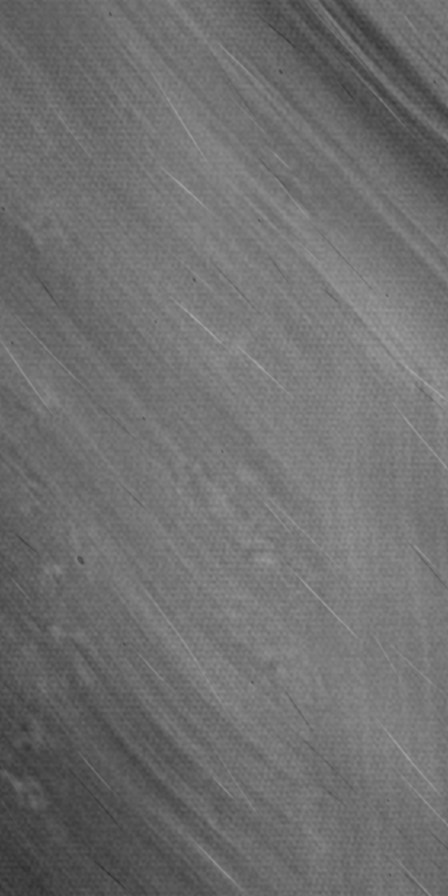
Give the GLSL for this texture, as a WebGL 1 fragment shader.

```glsl
precision highp float;
// Grey oil paint on woven canvas: broad tones are laid across a slanted
// stroke axis, then bristle streaks, curved dabs, scratches and specks
// are added, with a thread relief and fine grain over everything.
uniform vec2 u_resolution;

const float BASE_GREY = 0.445;
const float STROKE_ANGLE = -0.8;    // main brush direction, radians
const float UPRIGHT_ANGLE = -1.5;   // brush direction at the lower right
const float BAND_DEPTH = 0.15;      // dark band near the upper corner
const float SHADE_DEPTH = 0.11;     // dark lower left
const float GLOW = 0.062;           // pale right middle
const float STREAK = 0.17;
const float DAB_RELIEF = 0.15;
const float SCRATCH_LIGHT = 0.11;
const float THREADS = 72.0;         // threads across the canvas width
const float WEAVE_RELIEF = 0.02;
const float GRAIN = 0.055;

float hash(vec2 p) {
  return fract(sin(dot(p, vec2(127.1, 311.7))) * 43758.5453);
}

float noise(vec2 p) {
  vec2 cell = floor(p), f = fract(p);
  f = f * f * (3.0 - 2.0 * f);
  float low = mix(hash(cell), hash(cell + vec2(1.0, 0.0)), f.x);
  float high = mix(hash(cell + vec2(0.0, 1.0)), hash(cell + 1.0), f.x);
  return mix(low, high, f.y);
}

// Coordinates along (x) and across (y) a direction.
vec2 turn(vec2 p, float angle) {
  vec2 dir = vec2(cos(angle), sin(angle));
  return vec2(dot(p, dir), dot(p, vec2(-dir.y, dir.x)));
}

// Random point on the 1 by 2 canvas.
vec2 scatter(float id, float seed) {
  return vec2(hash(vec2(id, seed)), 2.0 * hash(vec2(id, seed + 3.7)));
}

// Bristle marks, stretched along x; roughly -0.5 to 0.5.
float bristles(vec2 s) {
  float broad = noise(vec2(s.x * 1.6, s.y * 14.0));
  float middle = noise(vec2(s.x * 2.6 + 7.0, s.y * 42.0));
  float fine = noise(vec2(s.x * 4.5 + 19.0, s.y * 105.0));
  return 0.33 * broad + 0.33 * middle + 0.34 * fine - 0.5;
}

// Broad light and dark areas.
float tone(vec2 p, float across) {
  float band = smoothstep(1.73, 1.83, across) * (1.0 - smoothstep(1.92, 2.0, across));
  float besideBand = smoothstep(1.58, 1.64, across) * (1.0 - smoothstep(1.73, 1.8, across));
  float paleStripe = smoothstep(1.47, 1.5, across) * (1.0 - smoothstep(1.55, 1.59, across));
  float shade = 1.0 - smoothstep(0.15, 0.8, across);
  vec2 q = (p - vec2(0.76, 1.0)) / vec2(0.38, 0.6);
  float v = BASE_GREY + GLOW * exp(-dot(q, q));
  v -= BAND_DEPTH * band + 0.03 * besideBand + SHADE_DEPTH * shade;
  v += 0.045 * paleStripe * smoothstep(0.35, 0.6, p.x);
  return v - 0.035 * (1.0 - smoothstep(0.0, 0.45, p.x));
}

// Patches of brushed arcs with ragged edges.
float dabs(vec2 p) {
  float sum = 0.0;
  float ragged = smoothstep(0.25, 0.7, noise(p * 17.0));
  float lumps = noise(p * 48.0) - 0.5;
  for (int i = 0; i < 22; i++) {
    float id = float(i);
    vec2 centre = vec2(0.03, 0.15) + vec2(0.7, 1.6) * scatter(id, 5.1) * vec2(1.0, 0.5);
    vec2 q = turn(p - centre, STROKE_ANGLE - 0.8 * hash(vec2(id, 9.3)));
    vec2 size = vec2(0.12, 0.045) * (0.6 + 0.8 * hash(vec2(id, 2.9)));
    float mask = exp(-dot(q / size, q / size)) * ragged;
    vec2 fan = q - vec2(0.04, -0.2);
    float ridge = noise(vec2(atan(fan.x, fan.y) * 5.0 + id, length(fan) * 85.0)) - 0.45;
    sum += mask * (0.65 * ridge + 0.45 * lumps + 0.07);
  }
  return sum;
}

// Thin tapered lines: mostly light, some dark.
float scratches(vec2 p, float pixel) {
  float sum = 0.0;
  for (int i = 0; i < 64; i++) {
    float id = float(i);
    float lean = STROKE_ANGLE - 0.3 * hash(vec2(id, 4.4)) + 0.1;
    vec2 q = turn(p - scatter(id, 1.3), lean);
    float reach = mix(0.03, 0.19, hash(vec2(id, 6.2)));
    float taper = 1.0 - smoothstep(0.2, 1.0, abs(q.x) / reach);
    float wave = 0.006 * sin(q.x * 9.0 + id);
    float line = 1.0 - smoothstep(0.0, 0.0025 + pixel, abs(q.y + wave));
    float strength = mix(-0.7, 1.0, step(0.35, hash(vec2(id, 8.8))));
    sum += line * taper * strength * mix(0.3, 1.0, hash(vec2(id, 7.5)));
  }
  return sum;
}

// Small dark flecks.
float specks(vec2 p, float pixel) {
  float sum = 0.0;
  for (int i = 0; i < 16; i++) {
    float id = float(i);
    float radius = mix(0.002, 0.007, pow(hash(vec2(id, 3.3)), 5.0));
    vec2 q = turn(p - scatter(id, 12.6), -1.0) * vec2(0.6, 1.0);
    sum += 1.0 - smoothstep(radius - pixel, radius + pixel, length(q));
  }
  return sum;
}

void main() {
  vec2 p = gl_FragCoord.xy / u_resolution.x;
  p.y *= 2.0 * u_resolution.x / u_resolution.y;
  float pixel = 1.0 / u_resolution.x;

  // Bent stroke axes, with upright strokes fading in at the lower right.
  float bend = noise(p * 2.1 + 4.0) - 0.5;
  vec2 slant = turn(p, STROKE_ANGLE) + vec2(0.0, 0.07 * bend);
  vec2 upright = turn(p, UPRIGHT_ANGLE) + vec2(0.0, 0.03 * bend);
  float uprightArea = smoothstep(0.58, 0.8, p.x) * (1.0 - smoothstep(1.0, 1.3, p.y));
  float streaks = mix(bristles(slant), 0.6 * bristles(upright), uprightArea);
  float force = mix(0.75, 1.3, smoothstep(1.2, 1.7, slant.y));

  float grey = tone(p, slant.y + 0.2 * streaks);
  grey += STREAK * force * streaks + 0.06 * (noise(slant * vec2(3.0, 7.0)) - 0.5);
  grey += DAB_RELIEF * dabs(p) + SCRATCH_LIGHT * scratches(p, pixel);
  grey -= 0.12 * specks(p, pixel);

  // Woven threads, partly filled with paint.
  vec2 thread = 6.2832 * THREADS * (p + 0.006 * vec2(noise(p * 6.0), noise(p * 6.0 + 31.0)));
  float weave = sin(thread.x + 0.2 * thread.y) * sin(thread.y * 0.5) + 0.6 * sin(thread.y);
  grey += WEAVE_RELIEF * weave * mix(0.25, 1.0, noise(p * 4.0 + 13.0));
  grey += GRAIN * (noise(p * 140.0) - 0.5);

  gl_FragColor = vec4(vec3(clamp(grey, 0.0, 1.0)), 1.0);
}
```
